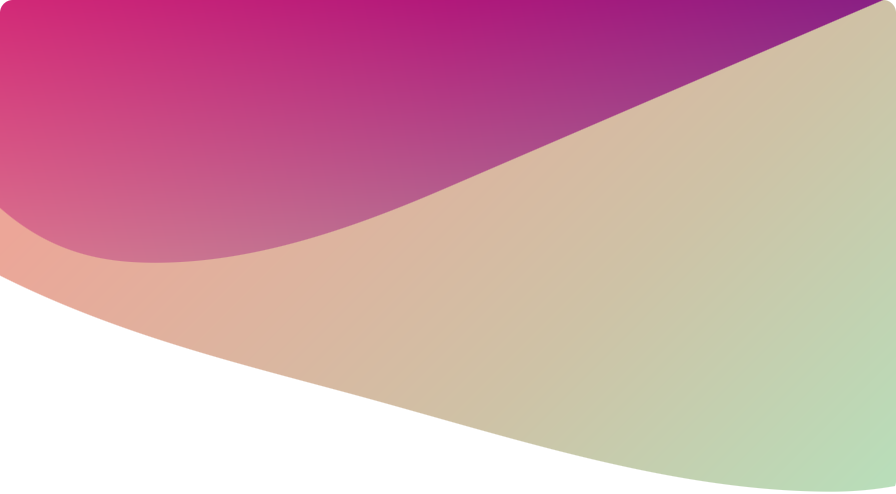
A Shadertoy shader for this background:

```glsl
// Rounded card with a magenta wave over a peach-to-mint wave on white.

const vec3 WHITE = vec3(1.0);

// Three-stop gradient with the middle stop at position middle.
vec3 gradient3(vec3 a, vec3 b, vec3 c, float middle, float t) {
    t = clamp(t, 0.0, 1.0);
    return t < middle ? mix(a, b, t / middle)
                      : mix(b, c, (t - middle) / (1.0 - middle));
}

// Cubic Hermite height at x; each knot holds (x, height, slope).
float hermite(vec3 a, vec3 b, float x) {
    float span = b.x - a.x;
    float t = (x - a.x) / span;
    float s = 1.0 - t;
    return a.y * s * s * (1.0 + 2.0 * t) + b.y * t * t * (3.0 - 2.0 * t)
         + span * s * t * (a.z * s - b.z * t);
}

// Smooth height curve through four knots.
float waveHeight(vec3 a, vec3 b, vec3 c, vec3 d, float x) {
    if (x < b.x) return hermite(a, b, x);
    if (x < c.x) return hermite(b, c, x);
    return hermite(c, d, x);
}

// Antialiased coverage of the region where side is positive.
float coverage(float side) {
    return clamp(side / max(fwidth(side), 1e-5) + 0.5, 0.0, 1.0);
}

float roundedBox(vec2 p, vec2 halfSize, float radius) {
    vec2 q = abs(p) - halfSize + radius;
    return length(max(q, 0.0)) + min(max(q.x, q.y), 0.0) - radius;
}

vec3 peachMint(vec2 uv) {
    float diagonal = 0.7885 * uv.x + 0.4343 * (1.0 - uv.y) - 0.2156;
    return gradient3(vec3(0.925, 0.651, 0.596), vec3(0.808, 0.761, 0.651),
                     vec3(0.722, 0.871, 0.729), 0.58, diagonal);
}

vec3 magentaFade(vec2 uv) {
    vec3 top = gradient3(vec3(0.825, 0.160, 0.465), vec3(0.695, 0.095, 0.480),
                         vec3(0.530, 0.125, 0.518), 0.5, uv.x);
    vec3 low = gradient3(vec3(0.853, 0.460, 0.558), vec3(0.710, 0.455, 0.575),
                         vec3(0.590, 0.455, 0.585), 0.5, uv.x);
    return mix(top, low, clamp((1.0 - uv.y) / 0.532, 0.0, 1.0));
}

void mainImage(out vec4 fragColor, in vec2 fragCoord) {
    vec2 uv = fragCoord / iResolution.xy;
    vec2 size = vec2(iResolution.x / iResolution.y, 1.0);

    // Lower edges of the two waves
    float upperEdge = waveHeight(vec3(0.0, 0.5792, -1.598), vec3(0.1732, 0.4681, 0.0),
                                 vec3(0.4948, 0.617, 0.780), vec3(0.9857, 1.0, 0.780), uv.x);
    float lowerEdge = waveHeight(vec3(0.0, 0.4421, -0.908), vec3(0.3906, 0.2033, -0.490),
                                 vec3(0.9284, 0.0047, 0.0), vec3(1.0, 0.0165, 0.327), uv.x);

    // Layers from back to front
    vec3 color = mix(WHITE, peachMint(uv), coverage(uv.y - lowerEdge));
    color = mix(color, magentaFade(uv), coverage(uv.y - upperEdge));

    // Rounded card corners
    float card = roundedBox((uv - 0.5) * size, 0.5 * size, 0.026);
    float outside = clamp(card * iResolution.y + 0.5, 0.0, 1.0);
    fragColor = vec4(mix(color, WHITE, outside), 1.0);
}
```
